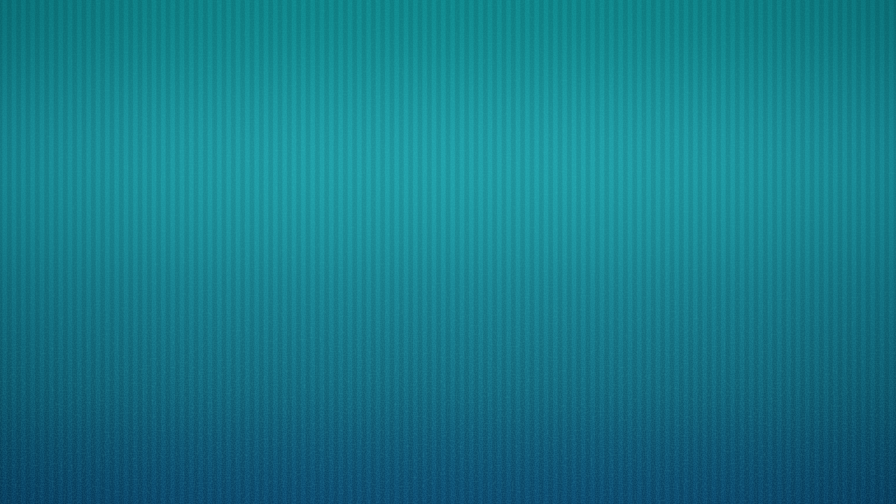
Write a Shadertoy shader that draws this background.

```glsl
#define STRIPE_COUNT 96.0
#define STRIPE_DEPTH 0.045
#define STRIPE_SOFTNESS 0.6
#define GRAIN_CELLS 288.0
#define GRAIN_TOP 0.035
#define GRAIN_BOTTOM 0.085
#define SIDE_SHADE 0.17
#define GLOW_HEIGHT 0.68

const vec3 NAVY = vec3(0.055, 0.295, 0.44);
const vec3 DEEP_TEAL = vec3(0.082, 0.415, 0.50);
const vec3 MID_TEAL = vec3(0.112, 0.545, 0.595);
const vec3 BRIGHT_TEAL = vec3(0.130, 0.610, 0.645);
const vec3 TOP_TEAL = vec3(0.065, 0.525, 0.545);

vec2 hash22(vec2 p) {
    vec3 q = fract(p.xyx * vec3(0.1031, 0.1030, 0.0973));
    q += dot(q, q.yzx + 33.33);
    return fract((q.xx + q.yz) * q.zy);
}

// Distance to the nearest jittered cell point
float cellNoise(vec2 p) {
    vec2 cell = floor(p);
    vec2 local = fract(p);
    float nearest = 2.0;
    for (int y = -1; y <= 1; y++) {
        for (int x = -1; x <= 1; x++) {
            vec2 offset = vec2(x, y);
            vec2 delta = offset + hash22(cell + offset) - local;
            nearest = min(nearest, dot(delta, delta));
        }
    }
    return sqrt(nearest);
}

// Vertical ramp from navy through the bright band to the top edge
vec3 verticalGradient(float height) {
    vec3 color = mix(NAVY, DEEP_TEAL, smoothstep(-0.08, 0.27, height));
    color = mix(color, MID_TEAL, smoothstep(0.12, 0.55, height));
    color = mix(color, BRIGHT_TEAL, smoothstep(0.42, GLOW_HEIGHT, height));
    return mix(color, TOP_TEAL, smoothstep(GLOW_HEIGHT, 1.02, height));
}

void mainImage(out vec4 fragColor, in vec2 fragCoord) {
    vec2 uv = fragCoord / iResolution.xy;
    vec3 color = verticalGradient(uv.y);

    // Shade toward the left and right edges, strongest in red
    float side = pow(abs(uv.x * 2.0 - 1.0), 2.5);
    color *= 1.0 - SIDE_SHADE * side * vec3(1.9, 1.0, 0.85);

    // Soft vertical stripes
    float wave = cos(6.28319 * uv.x * STRIPE_COUNT);
    float stripe = smoothstep(-STRIPE_SOFTNESS, STRIPE_SOFTNESS, wave);
    color *= 1.0 + STRIPE_DEPTH * (1.0 - 2.0 * stripe);

    // Fine grain, coarser in contrast near the bottom
    float grain = cellNoise(fragCoord / iResolution.y * GRAIN_CELLS) - 0.48;
    float strength = mix(GRAIN_BOTTOM, GRAIN_TOP, smoothstep(0.0, 0.6, uv.y));
    color += grain * strength * vec3(0.7, 1.0, 0.8);

    fragColor = vec4(clamp(color, 0.0, 1.0), 1.0);
}
```
